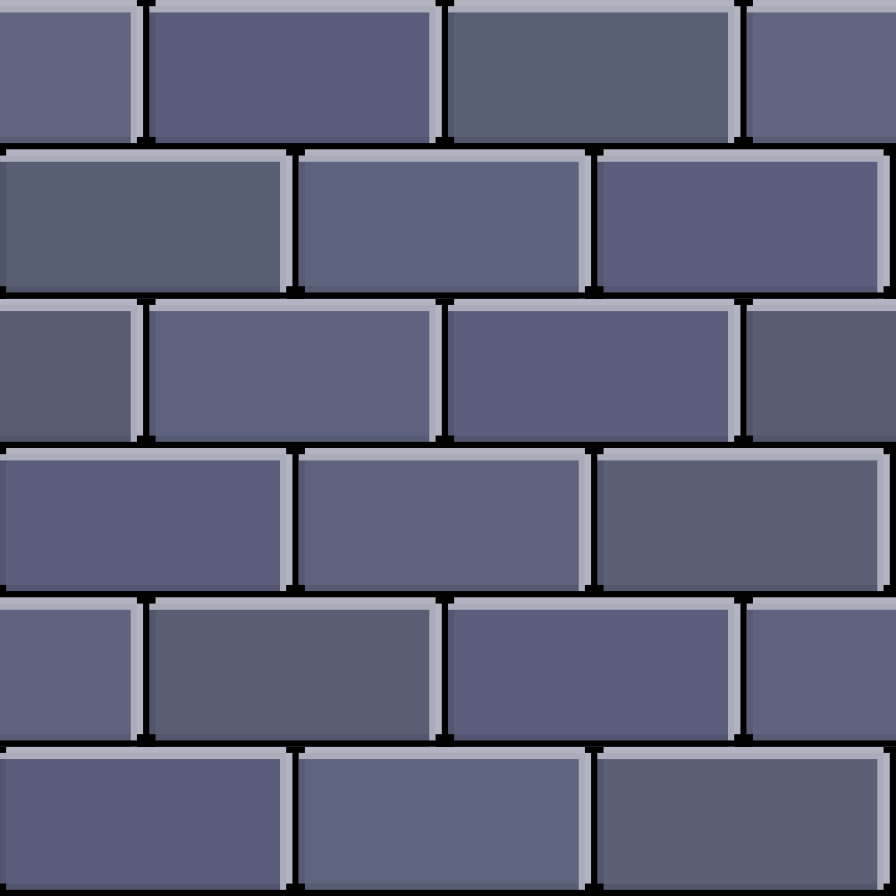
Write a WebGL 2 fragment shader that draws this texture.

```glsl
#version 300 es
precision highp float;
// Blue-grey brick wall in running bond, 3 bricks across and 6 courses down.
// Each brick is a grid of 48 by 24 units: a black joint with notched corners,
// a pale bevel on the top and right, and a slightly different face tone.
uniform vec2 u_resolution;
out vec4 outColor;

// 1 below the limit, 0 above it, with an edge about one pixel wide
float below(float value, float limit, float soft) {
    return 1.0 - smoothstep(limit - soft, limit + soft, value);
}

float hash(vec2 p) {
    return fract(sin(dot(p, vec2(127.1, 311.7))) * 4375.85);
}

// Three tones cycle along each course, reversed in the lower half
vec3 faceColor(vec2 id) {
    int shifts[6] = int[6](1, 0, 1, 2, 2, 0);
    float direction = id.y < 3.0 ? -1.0 : 1.0;
    float tone = mod(direction * id.x + float(shifts[int(id.y)]) + 3.0, 3.0);
    vec3 slate = vec3(0.373, 0.390, 0.497);
    vec3 violet = vec3(0.358, 0.368, 0.487);
    vec3 grey = vec3(0.350, 0.371, 0.460);
    vec3 face = tone < 0.5 ? slate : tone < 1.5 ? violet : grey;
    return face + 0.012 * (hash(id) - 0.5);
}

void main() {
    vec2 uv = gl_FragCoord.xy / u_resolution;
    float soft = 0.6 * 144.0 / min(u_resolution.x, u_resolution.y);

    // Brick layout: odd courses move by half a brick
    vec2 wall = uv * vec2(3.0, 6.0);
    float course = floor(wall.y);
    wall.x += 0.5 * mod(course, 2.0);
    vec2 id = vec2(mod(floor(wall.x), 3.0), course);
    vec2 size = vec2(48.0, 24.0);
    vec2 unit = fract(wall) * size;

    // Face, dimmed along the left and bottom edges
    vec3 color = faceColor(id);
    float dim = max(below(unit.x, 1.0, soft), below(unit.y, 2.0, soft));
    color *= 1.0 - 0.09 * dim;

    // Bevel, two units wide and a little lighter on its outer half
    vec2 inward = vec2(47.0, 24.0) - unit;
    float bevel = max(below(inward.x, 2.0, soft), below(inward.y, 2.0, soft));
    float rim = max(below(inward.x, 1.0, soft), below(inward.y, 1.0, soft));
    color = mix(color, mix(vec3(0.665, 0.675, 0.73), vec3(0.70, 0.71, 0.755), rim), bevel);

    // Joint, measured from its wrapped centre line, with notches at crossings
    vec2 gap = abs(mod(unit - vec2(47.5, 0.5) + 0.5 * size, size) - 0.5 * size);
    float joint = max(below(gap.x, 0.5, soft), below(gap.y, 0.5, soft));
    float notch = below(gap.x, 1.5, soft) * below(gap.y, 1.5, soft);
    color *= 1.0 - max(joint, notch);

    outColor = vec4(color, 1.0);
}
```
